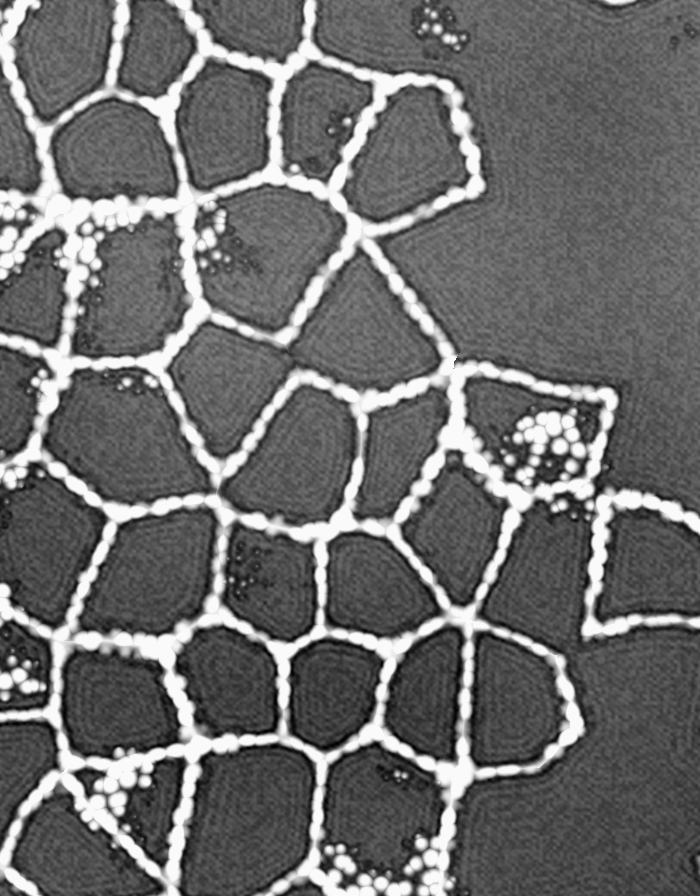
A Shadertoy shader for this texture:

```glsl
// Micrograph of plant tissue: beaded bright cell walls with dark rims and faint diffraction rings.

// Lengths are in canvas heights
const vec2  CELL_SIZE    = vec2(0.118, 0.150);
const float JITTER       = 0.76;
const float CORNER_ROUND = 0.0050;
const float WALL_THIN    = 0.0028;
const float WALL_BEAD    = 0.0088;
const float EDGE_SOFT    = 0.0036;
const float BEAD_FREQ    = 60.0;
const float CRUMB_SIZE   = 0.0105;
const float RING_SPACING = 0.0095;
const float RING_REACH   = 0.026;
const float RING_GAIN    = 0.075;
const float RIM_DEPTH    = 0.15;
const float GRAIN_GAIN   = 0.13;
const float TISSUE_DARK  = 0.275;
const float TISSUE_LIGHT = 0.410;
const float WALL_WHITE   = 0.98;
const float TAU          = 6.2831853;

float hash12(vec2 p) {
    vec3 q = fract(vec3(p.xyx) * 0.1031);
    q += dot(q, q.yzx + 33.33);
    return fract((q.x + q.y) * q.z);
}

vec2 hash22(vec2 p) {
    return vec2(hash12(p + 17.3), hash12(p + 71.9));
}

float noise(vec2 p) {
    vec2 i = floor(p), f = fract(p);
    f = f * f * (3.0 - 2.0 * f);
    return mix(mix(hash12(i), hash12(i + vec2(1, 0)), f.x),
               mix(hash12(i + vec2(0, 1)), hash12(i + vec2(1, 1)), f.x), f.y);
}

// Distance to the nearest of scattered dots, in dot spacings
float dots(vec2 p) {
    vec2 base = floor(p);
    float nearest = 2.0;
    for (int y = -1; y <= 1; y++)
    for (int x = -1; x <= 1; x++) {
        vec2 id = base + vec2(x, y);
        nearest = min(nearest, length(id + hash22(id) - p));
    }
    return nearest;
}

// Jittered cell centre on a staggered grid
vec2 cellSite(vec2 id) {
    vec2 stagger = vec2(0.5 * mod(id.y, 2.0), 0.0);
    return (id + 0.5 + stagger + JITTER * (hash22(id) - 0.5)) * CELL_SIZE;
}

// Open cells, common on the upper right, merge into wide gaps without inner walls
bool isOpen(vec2 id) {
    vec2 site = cellSite(id);
    float openness = smoothstep(0.42, 0.56, site.x + 0.22 * (site.y - 0.5));
    return hash12(id + 5.7) < mix(0.16, 0.70, openness);
}

// Signed distance from p to the border between two cells, positive on the side of a
float border(vec2 p, vec2 a, vec2 b) {
    return dot(0.5 * (a + b) - p, normalize(b - a));
}

// Rounded distance from outside to one cell
float outsideCell(vec2 p, vec2 cell) {
    vec2 site = cellSite(cell);
    float sum = 1e-9;
    for (int y = -1; y <= 1; y++)
    for (int x = -1; x <= 1; x++) {
        if (x == 0 && y == 0) continue;
        float edge = border(p, site, cellSite(cell + vec2(x, y)));
        sum += exp(-edge / CORNER_ROUND);
    }
    return CORNER_ROUND * log(sum);
}

// Rounded distance to the nearest cell wall
float wallDistance(vec2 p) {
    vec2 base = floor(p / CELL_SIZE), homeId = base, home = p;
    float nearest = 1e3;
    for (int y = -2; y <= 2; y++)
    for (int x = -2; x <= 2; x++) {
        vec2 id = base + vec2(x, y), site = cellSite(id);
        float dist = length(site - p);
        if (dist < nearest) { nearest = dist; home = site; homeId = id; }
    }
    bool homeOpen = isOpen(homeId);
    float sum = 1e-9;
    for (int y = -1; y <= 1; y++)
    for (int x = -1; x <= 1; x++) {
        vec2 id = homeId + vec2(x, y);
        if (id == homeId || (homeOpen && isOpen(id))) continue;
        float dist = homeOpen ? outsideCell(p, id) : border(p, home, cellSite(id));
        sum += exp(-dist / CORNER_ROUND);
    }
    return -CORNER_ROUND * log(sum);
}

void mainImage(out vec4 fragColor, in vec2 fragCoord) {
    vec2 uv = fragCoord / iResolution.y;

    // Bend the walls gently
    vec2 bend = vec2(noise(uv * 10.0 + 3.1), noise(uv * 10.0 + 41.7)) - 0.5;
    float d = wallDistance(uv + 0.026 * bend);

    // Walls swell at beads and thin out between them
    float beadDist = dots(uv * BEAD_FREQ);
    float bead = 1.0 - smoothstep(0.15, 0.85, beadDist);
    float swell = noise(uv * 16.0 + 8.0);
    float wall = d - mix(WALL_THIN, WALL_BEAD, bead) * (0.55 + 0.8 * swell);

    // Round crumbs cling to the walls in patches
    float patches = 0.65 * noise(uv * 8.0 + 23.0) + 0.35 * noise(uv * 21.0 + 5.0);
    float cling = smoothstep(0.48, 0.82, patches - 1.5 * max(d, 0.0));
    float crumbs = beadDist / BEAD_FREQ - mix(-0.012, CRUMB_SIZE, cling);
    float s = min(wall, crumbs);

    // Tissue tone: lighter towards the top, cloudy
    float tone = mix(TISSUE_DARK, TISSUE_LIGHT, smoothstep(0.05, 0.85, uv.y));
    tone += 0.11 * (noise(uv * 4.5 + 12.0) - 0.5);

    // Diffraction rings, fine interference stripes and grain
    float reach = max(d - 0.5 * WALL_BEAD, 0.0);
    tone += RING_GAIN * cos(TAU * reach / RING_SPACING) * exp(-reach / RING_REACH);
    tone += 0.015 * sin(TAU * (dot(uv, vec2(95.0, 120.0)) + 2.0 * noise(uv * 7.0)));
    tone += GRAIN_GAIN * (noise(uv * 260.0) - 0.5);

    // Dark rim just outside the bright edge
    float rim = (s - 0.0055) / 0.0036;
    tone -= RIM_DEPTH * exp(-rim * rim);

    // Overexposed walls
    float glow = 1.0 - smoothstep(-EDGE_SOFT, EDGE_SOFT, s);
    float gleam = min(WALL_WHITE, 0.80 + 0.30 * bead + 0.20 * swell);
    fragColor = vec4(vec3(clamp(mix(tone, gleam, glow), 0.0, 1.0)), 1.0);
}
```
